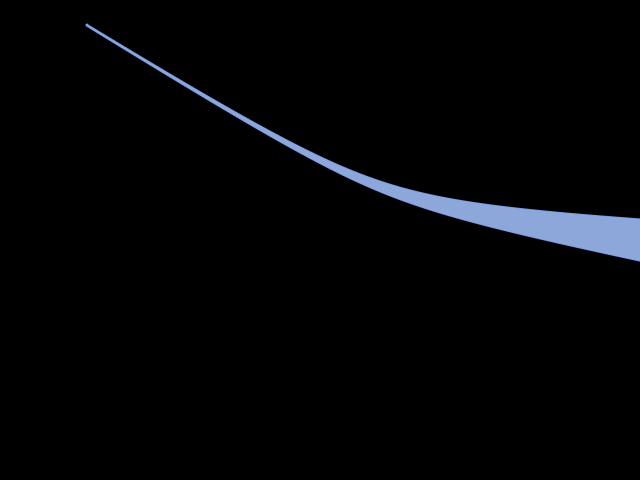
This background is drawn by a WebGL 1 fragment shader. Its source:

```glsl
precision mediump float;
// A pale blue blade that sweeps down from a fine tip and widens to the right, on black.
uniform vec2 u_resolution;

#define FILL_COLOR vec3(0.555, 0.655, 0.855)
#define RIM_COLOR vec3(0.43, 0.60, 0.90)
#define RIM_WIDTH 0.003
#define BEND_X 0.790
#define TIP vec2(0.1814, 0.9476)
#define TIP_RADIUS 0.0033
// Each edge: height at the bend, mean fall, change of fall, bend softness
#define UPPER_EDGE vec4(0.5589, 0.337, 0.287, 0.2292)
#define LOWER_EDGE vec4(0.5554, 0.413, 0.213, 0.2083)

// Signed distance above a hyperbolic edge joining two straight slopes.
float aboveEdge(vec2 p, vec4 edge) {
  float dx = p.x - BEND_X;
  float root = sqrt(dx * dx + edge.w * edge.w);
  float height = edge.x - edge.y * dx + edge.z * root;
  float slope = -edge.y + edge.z * dx / root;
  return (p.y - height) / sqrt(1.0 + slope * slope);
}

// Depth inside the blade: positive within, negative outside.
float bladeDepth(vec2 p) {
  float body = min(aboveEdge(p, LOWER_EDGE), -aboveEdge(p, UPPER_EDGE));
  body = min(body, p.x - TIP.x);
  float cap = TIP_RADIUS - length(p - TIP);
  return max(body, cap);
}

void main() {
  vec2 p = gl_FragCoord.xy / u_resolution.y;
  float pixel = 1.0 / u_resolution.y;
  float depth = bladeDepth(p);

  // Bluer rim fading into the flat fill
  vec3 blade = mix(RIM_COLOR, FILL_COLOR, smoothstep(0.0, RIM_WIDTH, depth));
  float coverage = clamp(depth / pixel + 0.5, 0.0, 1.0);
  gl_FragColor = vec4(blade * coverage, 1.0);
}
```
